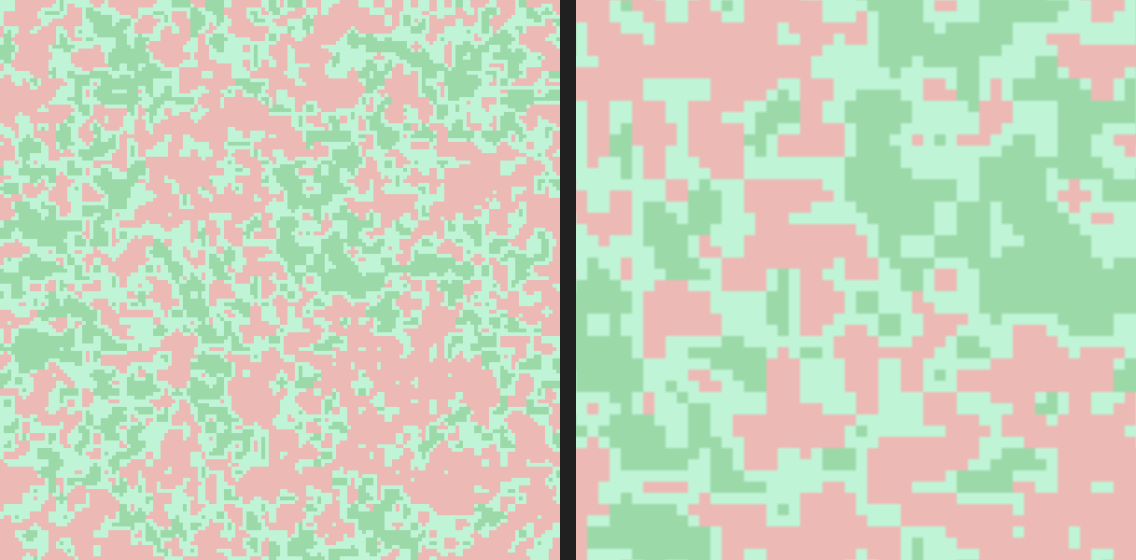
Left: the whole. Right: its middle third, enlarged.
Reproduce this texture procedurally as a three.js fragment shader.

```glsl
// Blocky camouflage of pink ground, mint patches and green cores.
// Four octaves of value noise are sampled once per square cell and cut
// into three colours; neighbouring cells are blended over a thin edge.

varying vec2 vUv;

const float CELLS = 150.0;      // cells across the canvas
const float EDGE_WIDTH = 0.29;  // soft border, as a part of one cell

const vec3 PINK = vec3(0.925, 0.725, 0.71);
const vec3 MINT = vec3(0.75, 0.96, 0.84);
const vec3 GREEN = vec3(0.61, 0.85, 0.66);

float hash(vec2 p) {
  vec3 q = fract(p.xyx * 0.1031);
  q += dot(q, q.yzx + 33.33);
  return fract((q.x + q.y) * q.z);
}

// Value noise, centred on zero
float valueNoise(vec2 p) {
  vec2 i = floor(p);
  vec2 f = fract(p);
  f = f * f * (3.0 - 2.0 * f);
  float low = mix(hash(i), hash(i + vec2(1.0, 0.0)), f.x);
  float high = mix(hash(i + vec2(0.0, 1.0)), hash(i + vec2(1.0, 1.0)), f.x);
  return mix(low, high, f.y) - 0.5;
}

// Fine grain on top of broader patches, measured in cells
float patchHeight(vec2 cell) {
  float height = valueNoise(cell / 2.37 + 17.3);
  height += 0.70 * valueNoise(cell / 5.1 + 141.7);
  height += 0.68 * valueNoise(cell / 11.3 + 263.1);
  height += 0.42 * valueNoise(cell / 24.7 + 389.9);
  return height;
}

// Flat colour of one cell
vec3 cellColor(vec2 cell) {
  float height = patchHeight(cell);
  vec3 color = mix(PINK, MINT, step(-0.024, height));
  return mix(color, GREEN, step(0.285, height));
}

void main() {
  // Four nearest cells, joined by a narrow ramp at their shared borders
  vec2 p = vUv * CELLS - 0.5;
  vec2 cell = floor(p);
  vec2 ramp = clamp((fract(p) - 0.5) / EDGE_WIDTH + 0.5, 0.0, 1.0);

  vec3 lower = mix(cellColor(cell), cellColor(cell + vec2(1.0, 0.0)), ramp.x);
  vec3 upper = mix(cellColor(cell + vec2(0.0, 1.0)), cellColor(cell + vec2(1.0, 1.0)), ramp.x);
  gl_FragColor = vec4(mix(lower, upper, ramp.y), 1.0);
}
```
